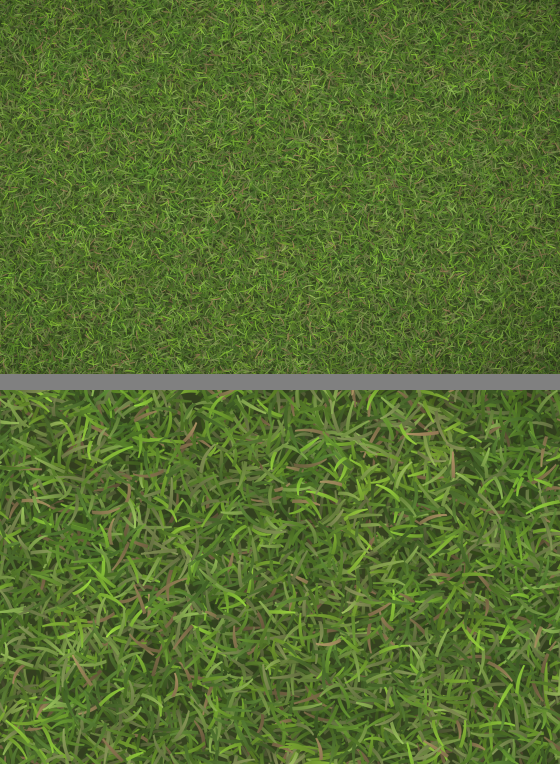
Top: the whole. Bottom: its middle third, enlarged.
This texture is drawn by a Shadertoy shader. Its source:

```glsl
// Short mown lawn seen from above: layers of thin, bent blades lie in random
// directions over dark soil, lower layers in shade. Gradient noise adds
// clumps and dry patches, and the light falls off towards the edges.

#define LAYERS 12
#define CELL_SIZE 0.020
#define BLADE_LENGTH 0.027
#define BLADE_WIDTH 0.0031
#define BLADE_BEND 0.25
#define DEEP_SHADE 0.68
#define TOP_LIGHT 1.09
#define CLUMP_CONTRAST 0.16
#define VIGNETTE 0.80

const vec3 SOIL  = vec3(0.20, 0.25, 0.12);
const vec3 DEEP  = vec3(0.28, 0.40, 0.165);
const vec3 LEAF  = vec3(0.33, 0.47, 0.160);
const vec3 OLIVE = vec3(0.41, 0.46, 0.265);
const vec3 STRAW = vec3(0.50, 0.43, 0.290);
const vec3 PALE  = vec3(0.45, 0.56, 0.265);
const vec3 LIME  = vec3(0.44, 0.61, 0.180);

// Integer hash: three values from 0 to 1 per lattice point
vec3 hash3(ivec3 cell) {
    uvec3 v = uvec3(cell) * 1664525u + 1013904223u;
    v.x += v.y * v.z; v.y += v.z * v.x; v.z += v.x * v.y;
    v ^= v >> 16u;
    v.x += v.y * v.z; v.y += v.z * v.x; v.z += v.x * v.y;
    return vec3(v >> 8u) / 16777216.0;
}

float cornerSlope(ivec2 corner, vec2 offset, int seed) {
    return dot(hash3(ivec3(corner, seed)).xy * 2.0 - 1.0, offset);
}

// Gradient noise, roughly -0.7 to 0.7
float gradientNoise(vec2 p, int seed) {
    ivec2 i = ivec2(floor(p));
    vec2 f = fract(p);
    vec2 u = f * f * f * (f * (f * 6.0 - 15.0) + 10.0);
    float low = mix(cornerSlope(i, f, seed),
                    cornerSlope(i + ivec2(1, 0), f - vec2(1, 0), seed), u.x);
    float high = mix(cornerSlope(i + ivec2(0, 1), f - vec2(0, 1), seed),
                     cornerSlope(i + ivec2(1, 1), f - vec2(1, 1), seed), u.x);
    return mix(low, high, u.y);
}

// Pick a blade colour by its share of the lawn
vec3 bladeColor(float pick) {
    if (pick < 0.25) return DEEP;
    if (pick < 0.52) return LEAF;
    if (pick < 0.67) return OLIVE;
    if (pick < 0.72) return STRAW;
    if (pick < 0.87) return PALE;
    return LIME;
}

// Lay one bent, tapering blade over the colour below it
vec3 layBlade(vec3 below, vec2 p, ivec2 cell, int layer, float light, float pixel) {
    vec3 place = hash3(ivec3(cell, layer));
    vec3 look = hash3(ivec3(cell, layer + 64));

    vec2 d = p - (vec2(cell) + place.xy) * CELL_SIZE;
    float angle = place.z * 6.28318;
    vec2 along = vec2(cos(angle), sin(angle));
    vec2 q = vec2(dot(d, along), dot(d, vec2(-along.y, along.x)));

    float halfLength = 0.5 * BLADE_LENGTH * mix(0.55, 1.2, look.x);
    float t = q.x / halfLength;
    float bend = (look.y * 2.0 - 1.0) * BLADE_BEND * halfLength;
    float side = abs(q.y - bend * (t * t - 0.4));

    float halfWidth = 0.5 * BLADE_WIDTH * (1.0 - 0.45 * smoothstep(-0.2, 1.0, t));
    float edge = 0.7 * pixel;
    float cover = 1.0 - smoothstep(halfWidth - edge, halfWidth + edge, side);
    cover *= 1.0 - smoothstep(halfLength - edge, halfLength + edge, abs(q.x));

    float tone = mix(0.87, 1.13, fract(look.y * 7.0 + look.x * 3.0));
    tone *= 1.0 + 0.10 * clamp(t, -1.0, 1.0);
    return mix(below, bladeColor(look.z) * tone * light, cover);
}

void mainImage(out vec4 fragColor, in vec2 fragCoord) {
    float pixel = 1.0 / iResolution.y;
    vec2 p = fragCoord * pixel;
    vec3 color = SOIL;

    // Blades, from the shaded bottom to the lit top
    for (int layer = 0; layer < LAYERS; layer++) {
        float height = float(layer) / float(LAYERS - 1);
        float light = mix(DEEP_SHADE, TOP_LIGHT, height);
        vec2 shifted = p + hash3(ivec3(layer, 7, 200)).xy * CELL_SIZE;
        ivec2 home = ivec2(floor(shifted / CELL_SIZE));
        for (int y = -1; y <= 1; y++)
            for (int x = -1; x <= 1; x++)
                color = layBlade(color, shifted, home + ivec2(x, y), layer, light, pixel);
    }

    // Clumps of light and shade, and faintly drier patches
    float clumps = gradientNoise(p * 28.0, 301) + 0.6 * gradientNoise(p * 9.0, 302);
    color *= 1.0 + CLUMP_CONTRAST * clumps;
    float dryness = gradientNoise(p * 14.0, 303);
    color *= 1.0 + dryness * vec3(0.09, -0.02, 0.07);

    // Fall-off of light, strongest on the right and in the corners
    vec2 fromCenter = fragCoord / iResolution.xy - vec2(0.45, 0.5);
    float spread = dot(fromCenter, fromCenter);
    color *= 1.03 - VIGNETTE * spread * spread;

    fragColor = vec4(clamp(color, 0.0, 1.0), 1.0);
}
```
